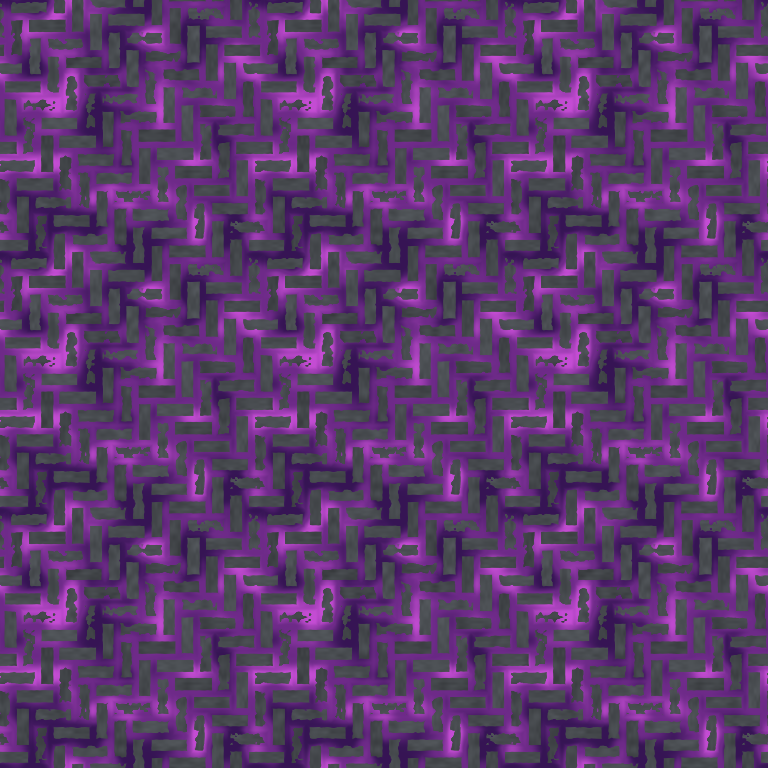
This pattern is drawn by a WebGL 2 fragment shader. Its source:

```glsl
#version 300 es
precision highp float;
// Worn charcoal bricks in a 7:3 herringbone over glowing purple mortar.
// Each tile holds 42 horizontal and 42 vertical bricks on a skewed lattice;
// wrapping value noise chips the bricks and clouds the mortar.

uniform vec2 u_resolution;
out vec4 fragColor;

const float TILES = 3.0;               // repeats across and down
const float UNITS = 42.0;              // lattice units per tile
const float BRICK_LENGTH = 7.0;        // in lattice units
const float BRICK_WIDTH = 3.0;
const float ROW_SHIFT = 13.0;          // sideways step per lattice row
const vec2 LATTICE_ORIGIN = vec2(15.25, 14.25);
const float HALF_GAP = 0.50;           // mortar between cell edge and brick
const float GAP_VARIATION = 0.14;
const float RAGGEDNESS = 0.22;
const float CHIP_DEPTH = 3.2;
const float GLOW_CONTRAST = 1.55;
const float HALO = 0.28;               // mortar tint around each brick

const vec3 MORTAR_DARK = vec3(0.21, 0.08, 0.33);
const vec3 MORTAR_MID = vec3(0.43, 0.165, 0.535);
const vec3 MORTAR_BRIGHT = vec3(0.77, 0.30, 0.83);
const vec3 CHARCOAL = vec3(0.28, 0.295, 0.31);

// Integer hash of a non-negative cell and seed, 0 to 1
float hash(vec2 cell, float seed) {
    uvec3 v = uvec3(cell, seed) * 1664525u + 1013904223u;
    v.x += v.y * v.z; v.y += v.z * v.x; v.z += v.x * v.y;
    v ^= v >> 16u;
    v.x += v.y * v.z; v.y += v.z * v.x; v.z += v.x * v.y;
    return float(v.x >> 8u) / 16777216.0;
}

// Value noise that wraps after one tile
float noise(vec2 tile, vec2 cells, float seed) {
    vec2 g = tile * cells;
    vec2 i = floor(g);
    vec2 f = g - i;
    f = f * f * (3.0 - 2.0 * f);
    vec2 a = mod(i, cells);
    vec2 b = mod(i + 1.0, cells);
    return mix(mix(hash(a, seed), hash(vec2(b.x, a.y), seed), f.x),
               mix(hash(vec2(a.x, b.y), seed), hash(b, seed), f.x), f.y);
}

// Finds the brick cell holding p: position from its centre, half size, id
void findBrick(vec2 p, out vec2 local, out vec2 halfSize, out vec2 id) {
    vec2 r = p - LATTICE_ORIGIN;
    vec2 flat_ = vec2(BRICK_LENGTH, BRICK_WIDTH);
    local = vec2(0.0);
    halfSize = vec2(0.0);
    id = vec2(0.0);
    for (int k = 0; k < 7; k++) {
        float row = ceil(r.y) + float(k);
        float x = r.x - ROW_SHIFT * row;
        vec2 h = vec2(mod(x, UNITS), row - r.y);
        vec2 v = vec2(mod(x + BRICK_WIDTH, UNITS), row - r.y);
        if (all(lessThan(h, flat_))) {
            halfSize = 0.5 * flat_;
            local = h - halfSize;
            id = vec2(mod(row, UNITS), 0.0);
        } else if (all(lessThan(v, flat_.yx))) {
            halfSize = 0.5 * flat_.yx;
            local = v - halfSize;
            id = vec2(mod(row, UNITS), 1.0);
        }
    }
}

// Clouded purple, from 0 dark to 1 bright
vec3 mortarColor(float glow) {
    vec3 low = mix(MORTAR_DARK, MORTAR_MID, smoothstep(0.0, 0.5, glow));
    return mix(low, MORTAR_BRIGHT, smoothstep(0.5, 1.1, glow));
}

void main() {
    vec2 tile = fract(gl_FragCoord.xy / u_resolution * TILES);
    float pixel = UNITS * TILES / min(u_resolution.x, u_resolution.y);

    vec2 local, halfSize, id;
    findBrick(tile * UNITS, local, halfSize, id);
    vec2 inset = halfSize - abs(local);
    float cellDepth = min(inset.x, inset.y);

    // Ragged edges, with deep chips on the most worn bricks
    float wear = hash(id, 1.0);
    wear *= wear;
    float coarse = noise(tile, vec2(36.0), 2.0);
    float fine = noise(tile, vec2(90.0), 3.0);
    float gap = HALF_GAP + GAP_VARIATION * (hash(id, 4.0) - 0.4);
    float ragged = RAGGEDNESS * (0.3 + wear) * fine;
    float chips = CHIP_DEPTH * wear * max(0.7 * coarse + 0.3 * fine - 0.52, 0.0);
    float depth = cellDepth - gap - ragged - chips;
    float brick = smoothstep(-0.6 * pixel, 0.6 * pixel, depth);

    // Mortar glow: broad clouds plus a soft halo per brick
    float clouds = 0.6 * noise(tile, vec2(8.0), 5.0) + 0.4 * noise(tile, vec2(14.0), 6.0);
    float glow = 0.5 + GLOW_CONTRAST * (clouds - 0.5);
    glow += HALO * (hash(id, 7.0) - 0.5) * smoothstep(0.0, 0.7, cellDepth);

    // Scuffed stone, streaked along the brick
    vec2 streak = id.y > 0.5 ? vec2(100.0, 40.0) : vec2(40.0, 100.0);
    float scuff = 0.6 * noise(tile, vec2(30.0), 8.0) + 0.4 * noise(tile, streak, 9.0);
    float shade = 0.80 + 0.32 * scuff + 0.16 * (hash(id, 10.0) - 0.4);

    fragColor = vec4(mix(mortarColor(glow), CHARCOAL * shade, brick), 1.0);
}
```
